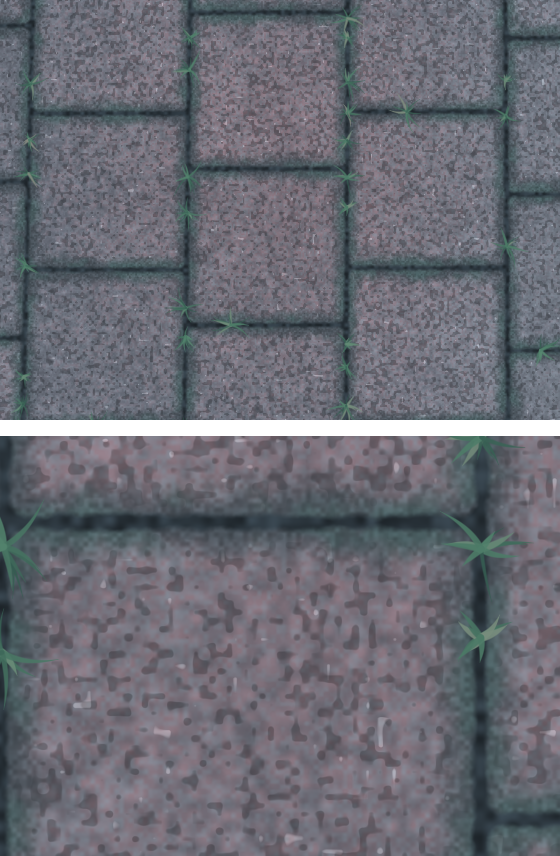
Top: the whole. Bottom: its middle third, enlarged.
Reproduce this texture procedurally as a Shadertoy shader.

```glsl
// Staggered columns of worn reddish concrete pavers with mossy joints and grass tufts.

// Lengths are in canvas heights.
const vec2 PITCH = vec2(0.380, 0.372);
const float FIRST_JOINT_X = 0.066;
const float ROW_OFFSET[5] = float[5](0.195, 0.358, 0.226, 0.362, 0.165);
const float TAPER = 0.027;           // columns narrow slightly upwards
const float TAPER_CENTRE = 0.97;
const float JOINT_HALF = 0.005;
const float CORNER = 0.014;
const float BEVEL = 0.036;
const float TUFT_SPACING = 0.078;
const float TUFT_CHANCE = 0.36;
const float RICH_CHANCE = 0.78;
const float RICH_JOINT = 2.0;        // the most overgrown vertical joint
const float BLADE_HALF = 0.0028;

const vec3 JOINT_COLOR = vec3(0.17, 0.21, 0.24);
const vec3 BEVEL_COLOR = vec3(0.27, 0.31, 0.34);
const vec3 MOSS_COLOR = vec3(0.27, 0.36, 0.37);
const vec3 GREY_FACE = vec3(0.43, 0.45, 0.50);
const vec3 PINK_FACE = vec3(0.54, 0.465, 0.505);
const vec3 PALE_FACE = vec3(0.51, 0.55, 0.60);
const vec3 GRASS_DARK = vec3(0.20, 0.35, 0.31);
const vec3 GRASS_LIGHT = vec3(0.36, 0.56, 0.46);
const vec3 STRAW = vec3(0.54, 0.55, 0.51);

float hash(vec2 p) {
    vec3 q = fract(vec3(p.xyx) * 0.1031);
    q += dot(q, q.yzx + 33.33);
    return fract((q.x + q.y) * q.z);
}

float noise(vec2 p) {
    vec2 i = floor(p), f = fract(p);
    f = f * f * (3.0 - 2.0 * f);
    return mix(mix(hash(i), hash(i + vec2(1, 0)), f.x),
               mix(hash(i + vec2(0, 1)), hash(i + vec2(1, 1)), f.x), f.y);
}

float fbm(vec2 p) {
    float sum = 0.0, amp = 0.5;
    for (int i = 0; i < 4; i++) {
        sum += amp * noise(p);
        p = p * 2.07 + 17.3;
        amp *= 0.5;
    }
    return sum / 0.9375;
}

float roundBox(vec2 p, vec2 halfSize, float r) {
    vec2 q = abs(p) - halfSize + r;
    return length(max(q, 0.0)) + min(max(q.x, q.y), 0.0) - r;
}

// Tapered, bent blades fanning out from the origin.
vec3 addTuft(vec3 color, vec2 p, float seed, float reach, float px) {
    float dryness = hash(vec2(seed, 91.0));
    for (int i = 0; i < 11; i++) {
        vec2 id = vec2(seed, float(i) * 3.7);
        float angle = 6.2832 * hash(id + 1.3), tone = hash(id + 7.9);
        float len = reach * mix(0.4, 1.0, hash(id + 4.1));
        vec2 dir = vec2(cos(angle), sin(angle));
        vec2 q = vec2(dot(p, dir), dot(p, vec2(-dir.y, dir.x)));
        float t = clamp(q.x / len, 0.0, 1.0);
        float bend = (hash(id + 11.0) - 0.5) * len * t * t;
        float width = BLADE_HALF * mix(0.5, 1.2, tone) * (1.0 - t * t);
        float d = length(vec2(q.x - t * len, q.y - bend)) - width;
        vec3 blade = mix(GRASS_DARK, GRASS_LIGHT, tone);
        blade = mix(blade, STRAW, step(0.8, tone) * dryness);
        color = mix(color, blade, 0.9 * smoothstep(px, -px, d));
    }
    return color;
}

void mainImage(out vec4 fragColor, in vec2 fragCoord) {
    float px = 1.0 / iResolution.y;
    vec2 p = fragCoord * px;
    p.x = TAPER_CENTRE + (p.x - TAPER_CENTRE) * (1.0 + TAPER * (p.y - 0.5));

    // Paver grid and distance to the paver outline
    float u = (p.x - FIRST_JOINT_X) / PITCH.x, column = floor(u);
    float v = (p.y - ROW_OFFSET[int(clamp(column + 1.0, 0.0, 4.0))]) / PITCH.y;
    vec2 brick = vec2(column, floor(v)) + 20.0;
    vec2 local = (fract(vec2(u, v)) - 0.5) * PITCH;
    float rough = fbm(p * 55.0) - 0.5, cloud = fbm(p * 9.0) - 0.5;
    float d = roundBox(local, 0.5 * PITCH - JOINT_HALF, CORNER) + 0.007 * rough;

    // Face: pinker near the middle, paler towards the right, gritty throughout
    float coarse = noise(p * 115.0), fine = noise(p * 260.0 + 9.0);
    float wear = hash(brick + 5.0);
    float pink = 0.9 * exp(-4.0 * dot(p - vec2(0.69, 0.57), p - vec2(0.69, 0.57)));
    pink += 0.5 * cloud + 0.7 * (coarse - 0.5) + 0.3 * (wear - 0.4);
    vec3 color = mix(GREY_FACE, PINK_FACE, clamp(pink, 0.0, 1.0));
    float pale = 0.22 + 0.3 * smoothstep(0.75, 1.33, p.x) + 0.9 * (fine - 0.5) + 0.5 * cloud;
    color = mix(color, PALE_FACE, clamp(pale, 0.0, 0.85));
    color *= 0.96 + 0.16 * (coarse - 0.5) + 0.2 * rough + 0.07 * (wear - 0.5);
    float pits = smoothstep(0.60, 0.82, noise(p * 150.0 + 31.0) + 0.12 * wear);
    color *= 1.0 - 0.22 * pits;
    color += 0.16 * smoothstep(0.91, 0.98, noise(p * 95.0 + 70.0));

    // Stained bevel, then the mossy joint
    float inside = -d + 0.022 * rough + 0.018 * cloud + 0.006 * (fine - 0.5);
    float stain = 1.0 - smoothstep(0.002, BEVEL, inside);
    vec3 grime = mix(BEVEL_COLOR, MOSS_COLOR, smoothstep(0.4, 0.65, fbm(p * 22.0 + 4.0)));
    color = mix(color, grime * (0.85 + 0.3 * fine), 0.88 * stain);
    vec3 soil = JOINT_COLOR * (0.65 + 0.7 * coarse);
    color = mix(color, soil, smoothstep(-0.003 - px, 0.002 + px, d));

    // One chance of a tuft on each horizontal joint
    float row = round(v), rowSeed = hash(vec2(column + 31.0, row + 47.0));
    vec2 root = vec2((0.2 + 0.6 * fract(rowSeed * 7.0) - 0.5) * PITCH.x, 0.0);
    if (rowSeed < TUFT_CHANCE)
        color = addTuft(color, vec2(local.x, (v - row) * PITCH.y) - root, rowSeed * 97.0, 0.05, px);

    // Tufts scattered along the nearest vertical joint
    float joint = round(u), chance = joint == RICH_JOINT ? RICH_CHANCE : TUFT_CHANCE;
    for (int i = -1; i <= 1; i++) {
        float cell = floor(p.y / TUFT_SPACING) + float(i);
        float seed = hash(vec2(joint + 13.0, cell + 29.0));
        float y = (cell + 0.25 + 0.5 * fract(seed * 13.0)) * TUFT_SPACING;
        vec2 q = vec2((u - joint) * PITCH.x, p.y - y);
        if (seed < chance)
            color = addTuft(color, q, seed * 83.0, mix(0.026, 0.055, fract(seed * 29.0)), px);
    }
    fragColor = vec4(clamp(color, 0.0, 1.0), 1.0);
}
```
